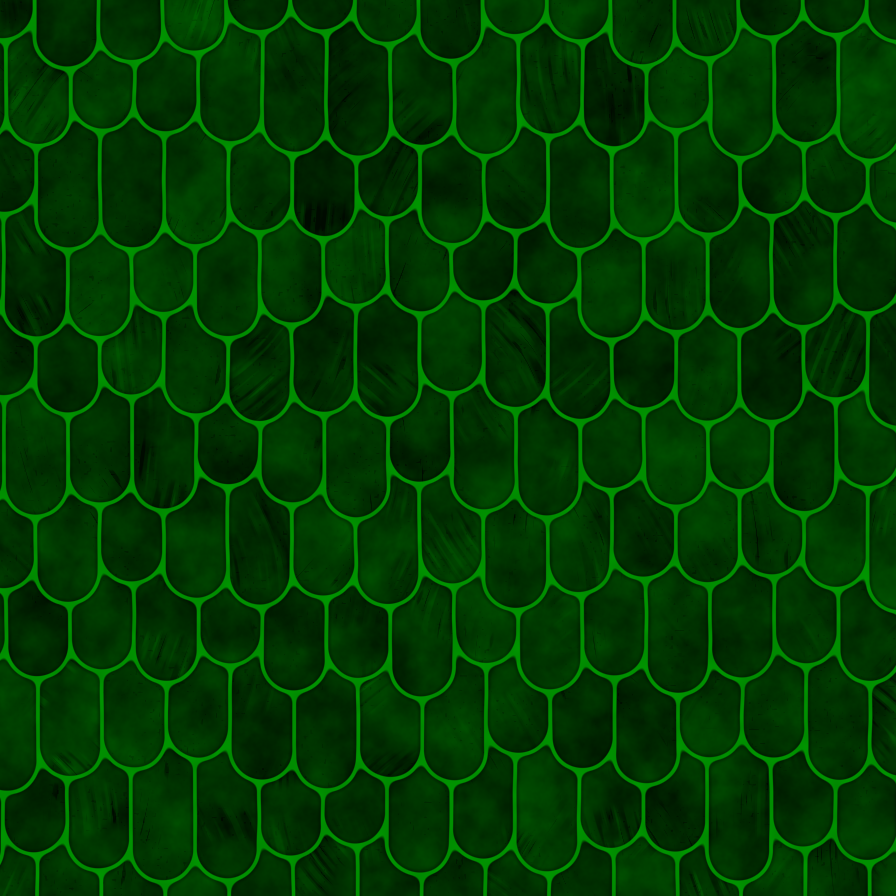
Give the GLSL for this pattern, as a three.js fragment shader.

```glsl
varying vec2 vUv;

#define COLUMNS 14.0
#define ROWS 9.9
#define FIRST_BOTTOM 0.944
#define LENGTH_SPREAD 0.022
#define GROUT_HALF 0.0021
#define SOFTNESS 0.0009
#define FILLET 0.011
#define GROUT_GREEN 0.56
#define GLAZE_GREEN 0.2
#define TONE_SPREAD 0.085

const float RADIUS = 0.5 / COLUMNS;

float hash(vec2 p) {
  vec3 q = fract(p.xyx * 0.1031);
  q += dot(q, q.yzx + 33.33);
  return fract((q.x + q.y) * q.z);
}

float noise(vec2 p) {
  vec2 i = floor(p), f = fract(p);
  f = f * f * (3.0 - 2.0 * f);
  return mix(mix(hash(i), hash(i + vec2(1.0, 0.0)), f.x),
             mix(hash(i + vec2(0.0, 1.0)), hash(i + 1.0), f.x), f.y);
}

float fbm(vec2 p) {
  float sum = 0.0, gain = 0.5;
  for (int i = 0; i < 5; i++) {
    sum += gain * noise(p);
    p = mat2(1.6, 1.2, -1.2, 1.6) * p + 17.3;
    gain *= 0.5;
  }
  return sum;
}

float smoothMin(float a, float b) {
  float h = max(FILLET - abs(a - b), 0.0) / FILLET;
  return min(a, b) - 0.25 * h * h * FILLET;
}

// Alternate rows move half a tile, with a little drift
float rowShift(float row) {
  return 0.005 + RADIUS * mod(row + 1.0, 2.0) + 0.005 * (hash(vec2(row, 71.0)) - 0.5);
}

vec2 tileAt(vec2 p, float row) {
  return vec2(floor((p.x - rowShift(row)) * COLUMNS), row);
}

// Centre of the round lower end
vec2 tileCentre(vec2 id) {
  float drop = LENGTH_SPREAD * (2.0 * hash(id + 40.0) - 1.0);
  return vec2((id.x + 0.5) / COLUMNS + rowShift(id.y),
              FIRST_BOTTOM - id.y / ROWS + RADIUS - drop);
}

// Scallop that runs on upward under the row above
float tileDistance(vec2 p, vec2 id) {
  vec2 q = p - tileCentre(id);
  return length(vec2(q.x, min(q.y, 0.0))) - RADIUS;
}

float rowDistance(vec2 p, float row) {
  vec2 id = tileAt(p, row);
  float d = tileDistance(p, id);
  d = smoothMin(d, tileDistance(p, id - vec2(1.0, 0.0)));
  return smoothMin(d, tileDistance(p, id + vec2(1.0, 0.0)));
}

// Cloudy glaze with curved brush strokes, scratches and specks
float glaze(vec2 p, vec2 id) {
  vec2 q = (p - tileCentre(id)) * COLUMNS;
  vec2 seed = id * vec2(7.31, 11.7) + 50.0;
  float tone = GLAZE_GREEN + TONE_SPREAD * (hash(id + 9.0) - 0.5);
  tone += 0.24 * (fbm(q * 1.7 + seed) - 0.49);
  tone += 0.05 * (fbm(q * 7.0 + seed + 31.0) - 0.49);

  float angle = 1.57 + 1.8 * (hash(id + 23.0) - 0.5);
  vec2 axis = vec2(cos(angle), sin(angle));
  vec2 s = vec2(dot(q, axis), dot(q, vec2(-axis.y, axis.x)));
  s.y += 0.35 * (hash(id + 5.0) - 0.5) * s.x * s.x;
  float patchy = smoothstep(0.4, 0.75, noise(q * 1.8 + seed + 13.0));
  float stroke = noise(vec2(s.x * 1.3, s.y * 17.0) + seed);
  float strength = pow(hash(id + 61.0), 2.0) * patchy;
  tone += 0.09 * strength * (smoothstep(0.6, 0.9, stroke) - smoothstep(0.4, 0.1, stroke));

  float scratch = noise(vec2(s.x * 2.0, s.y * 26.0) + seed + 80.0);
  tone -= 0.08 * smoothstep(0.85, 0.95, scratch) * patchy * step(0.6, hash(id + 3.0));
  tone -= 0.05 * smoothstep(0.84, 0.95, noise(q * 22.0 + seed)) * patchy;
  return max(tone, 0.045);
}

void main() {
  vec2 p = vUv;
  p += 0.0014 * (vec2(noise(p * 35.0), noise(p * 35.0 + 60.0)) - 0.5);

  // Upper rows lie over lower ones: take the first row that covers the point
  float row = ceil((FIRST_BOTTOM - p.y) * ROWS - LENGTH_SPREAD * ROWS - 0.01);
  vec2 id = tileAt(p, row);
  if (tileDistance(p, id) > 0.0) id = tileAt(p, row + 1.0);
  float inset = smoothMin(-tileDistance(p, id), rowDistance(p, id.y - 1.0));

  // Shaded rim, then grout
  float green = glaze(p, id);
  green *= mix(0.72, 1.0, smoothstep(GROUT_HALF, GROUT_HALF + 0.005, inset));
  float grout = GROUT_GREEN + 0.05 * (noise(p * 90.0) - 0.5);
  float cover = 1.0 - smoothstep(GROUT_HALF - SOFTNESS, GROUT_HALF + SOFTNESS, inset);
  gl_FragColor = vec4(0.0, mix(green, grout, cover), 0.0, 1.0);
}
```
